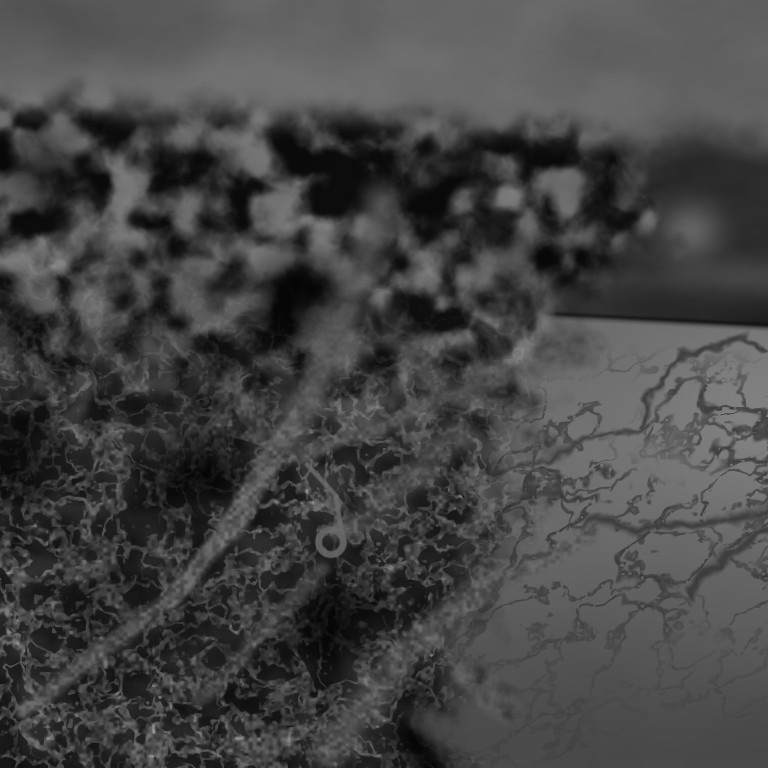
A three.js fragment shader for this texture:

```glsl
varying vec2 vUv;

float hash(vec2 p) {
  return fract(sin(dot(p, vec2(127.1, 311.7))) * 43758.5453);
}

float noise(vec2 p) {
  vec2 i = floor(p), f = fract(p);
  f = f * f * (3.0 - 2.0 * f);
  return mix(mix(hash(i), hash(i + vec2(1, 0)), f.x),
             mix(hash(i + vec2(0, 1)), hash(i + vec2(1, 1)), f.x), f.y);
}

float fbm(vec2 p) {
  float sum = 0.0, amp = 0.5;
  for (int i = 0; i < 4; i++) {
    sum += amp * noise(p);
    p = mat2(1.6, 1.2, -1.2, 1.6) * p + 7.3;
    amp *= 0.5;
  }
  return sum / 0.94;
}

// Thin strands along the mid level of a noise field
float strands(vec2 p, float width) {
  return 1.0 - smoothstep(width * 0.25, width, abs(fbm(p) - 0.5));
}

float segment(vec2 p, vec2 a, vec2 b) {
  vec2 d = b - a;
  return length(p - a - d * clamp(dot(p - a, d) / dot(d, d), 0.0, 1.0));
}

float stem(vec2 p, vec2 a, vec2 b, float radius, float blur) {
  return 1.0 - smoothstep(radius - blur, radius + blur, segment(p, a, b));
}

float glow(vec2 p, vec2 center, vec2 size) {
  vec2 d = (p - center) / size;
  return exp(-dot(d, d));
}

void main() {
  vec2 p = vUv;
  vec2 warp = vec2(fbm(p * 18.0), fbm(p * 18.0 + 31.0)) - 0.5;
  vec2 q = p + warp * 0.025;
  float focus = 1.0 - smoothstep(0.35, 0.75, p.y + 0.12 * p.x);
  float grain = noise(p * 190.0);

  // Soft backdrop and dark band
  float wall = 0.39 + 0.05 * glow(p, vec2(0.35, 0.89), vec2(0.3, 0.04));
  wall += 0.10 * (fbm(p * vec2(9.0, 14.0)) - 0.5) - 0.05 * glow(p, vec2(0.1, 0.97), vec2(0.2, 0.06));
  float band = 0.15 + 0.12 * (fbm(p * vec2(8.0, 14.0)) - 0.4);
  band += 0.22 * glow(p, vec2(0.9, 0.7), vec2(0.04, 0.035));
  band += 0.15 * glow(p, vec2(0.78, 0.735), vec2(0.045, 0.03));
  band += 0.11 * glow(p, vec2(0.95, 0.64), vec2(0.15, 0.025));

  // Pale panel at lower right
  float panel = mix(0.29, 0.43, smoothstep(0.0, 0.42, p.y));
  panel += 0.07 * glow(p, vec2(0.98, 0.46), vec2(0.18, 0.12));
  panel += 0.05 * (fbm(p * 6.0) - 0.5);
  float panelTop = 0.588 - 0.05 * (p.x - 0.7);
  float color = mix(panel, band, smoothstep(-0.006, 0.006, p.y - panelTop));
  color *= 1.0 - 0.5 * stem(p, vec2(0.71, 0.592), vec2(1.0, 0.577), 0.002, 0.003);

  // Dark twigs over the panel
  vec2 t = mat2(0.85, -0.5, 0.5, 0.85) * q;
  float clumps = smoothstep(0.43, 0.6, fbm(p * 7.0 + 4.0));
  float twigs = strands(t * vec2(9.0, 15.0) + 12.0, 0.035) * (0.3 + 0.7 * clumps);
  twigs = max(twigs, 0.8 * strands(t * vec2(22.0, 30.0), 0.055) * clumps);
  twigs *= smoothstep(0.25, 0.55, grain + 0.2);
  vec2 r = q + warp * 0.03;
  float sprig = stem(r, vec2(0.83, 0.46), vec2(0.9, 0.54), 0.003, 0.003);
  sprig = max(sprig, stem(r, vec2(0.9, 0.54), vec2(0.97, 0.565), 0.005, 0.004));
  sprig = max(sprig, stem(r, vec2(0.97, 0.565), vec2(1.0, 0.54), 0.003, 0.003));
  sprig = max(sprig, stem(r, vec2(0.65, 0.38), vec2(0.84, 0.46), 0.003, 0.004));
  sprig = max(sprig, stem(r, vec2(0.76, 0.31), vec2(1.0, 0.34), 0.006, 0.006));
  sprig = max(sprig, stem(r, vec2(0.89, 0.23), vec2(1.0, 0.31), 0.006, 0.005));
  float twigArea = (1.0 - smoothstep(0.48, 0.56, p.y)) * mix(0.4, 1.0, smoothstep(0.12, 0.25, p.y));
  float twigTone = 0.12 + 0.13 * grain;
  color = mix(color, twigTone, max(twigs * twigArea * 0.75, sprig * (0.5 + 0.5 * grain)));

  // Tangled mass: blurred far away, crisp nearby
  float far = 0.04 + 0.42 * smoothstep(0.3, 0.75, 0.6 * fbm(q * 24.0) + 0.4 * noise(q * 38.0));
  float fine = max(strands(q * 22.0, 0.07), 0.8 * strands(q * 40.0 + 9.0, 0.09));
  float near = 0.05 + 0.10 * fbm(q * 30.0) + fine * (0.07 + 0.27 * grain);
  near += 0.3 * smoothstep(0.8, 0.95, noise(p * 130.0)) * fbm(p * 20.0);
  float tangle = mix(far, near, focus * 0.85);
  tangle *= 0.65 + 0.75 * fbm(p * 9.0 + 2.0);
  float hollow = glow(p, vec2(0.385, 0.61), vec2(0.06, 0.06));
  hollow += glow(p, vec2(0.26, 0.38), vec2(0.07, 0.05));
  hollow += glow(p, vec2(0.02, 0.41), vec2(0.06, 0.05));
  hollow += glow(p, vec2(0.43, 0.19), vec2(0.05, 0.07));
  hollow += glow(p, vec2(0.55, 0.03), vec2(0.04, 0.06));
  hollow += 0.7 * glow(p, vec2(0.06, 0.78), vec2(0.05, 0.04));
  tangle *= 1.0 - 0.75 * min(hollow, 1.0);
  float side = mix(0.57, 0.72, smoothstep(0.05, 0.6, p.y)) + 0.12 * smoothstep(0.58, 0.7, p.y);
  float mass = 1.0 - smoothstep(-0.05, 0.06, p.x - side + warp.x * 0.15);
  color = mix(color, tangle, mass);
  float crest = 0.87 - 0.055 * p.x + warp.y * 0.04;
  color = mix(color, wall, smoothstep(-0.035, 0.035, p.y - crest));

  // Main stem, then side stems
  vec2 s = p + warp * 0.015;
  float wood = 0.65 * stem(s, vec2(0.495, 0.74), vec2(0.456, 0.596), 0.022, 0.02);
  wood = max(wood, 0.9 * stem(s, vec2(0.456, 0.596), vec2(0.39, 0.46), 0.017, 0.012));
  wood = max(wood, stem(s, vec2(0.39, 0.46), vec2(0.3, 0.31), 0.015, 0.007));
  wood = max(wood, stem(s, vec2(0.3, 0.31), vec2(0.215, 0.22), 0.012, 0.006));
  wood = max(wood, 0.85 * stem(s, vec2(0.215, 0.22), vec2(0.03, 0.075), 0.01, 0.007));
  wood = max(wood, 0.8 * stem(s, vec2(0.4, 0.405), vec2(0.56, 0.473), 0.009, 0.007));
  wood = max(wood, 0.75 * stem(s, vec2(0.56, 0.473), vec2(0.7, 0.525), 0.011, 0.01));
  wood = max(wood, 0.5 * stem(s, vec2(0.51, 0.56), vec2(0.57, 0.49), 0.009, 0.01));
  wood = max(wood, 0.6 * stem(q, vec2(0.26, 0.09), vec2(0.42, 0.26), 0.009, 0.008));
  wood = max(wood, 0.65 * stem(q, vec2(0.45, 0.31), vec2(0.6, 0.43), 0.016, 0.015));
  wood = max(wood, 0.8 * stem(q, vec2(0.43, 0.02), vec2(0.52, 0.15), 0.02, 0.015));
  wood = max(wood, 0.8 * stem(q, vec2(0.52, 0.15), vec2(0.625, 0.232), 0.017, 0.012));
  wood = max(wood, 0.7 * stem(q, vec2(0.625, 0.232), vec2(0.77, 0.305), 0.009, 0.008));
  color = mix(color, 0.25 + 0.2 * mix(0.5, grain, focus) + 0.1 * (fbm(p * 50.0) - 0.5), wood);

  // Curled tendril and withered bud
  float curl = 1.0 - smoothstep(0.003, 0.006, abs(length(p - vec2(0.431, 0.294)) - 0.016));
  curl = max(curl, stem(p, vec2(0.446, 0.3), vec2(0.437, 0.355), 0.003, 0.002));
  curl = max(curl, stem(p, vec2(0.437, 0.355), vec2(0.4, 0.395), 0.003, 0.002));
  color = mix(color, 0.42, curl * 0.85);
  float bud = stem(q, vec2(0.61, 0.12), vec2(0.66, 0.08), 0.023, 0.008);
  color = mix(color, 0.12 + 0.4 * fbm(q * 45.0), bud * 0.9);

  gl_FragColor = vec4(vec3(clamp(color, 0.02, 0.6)), 1.0);
}
```
